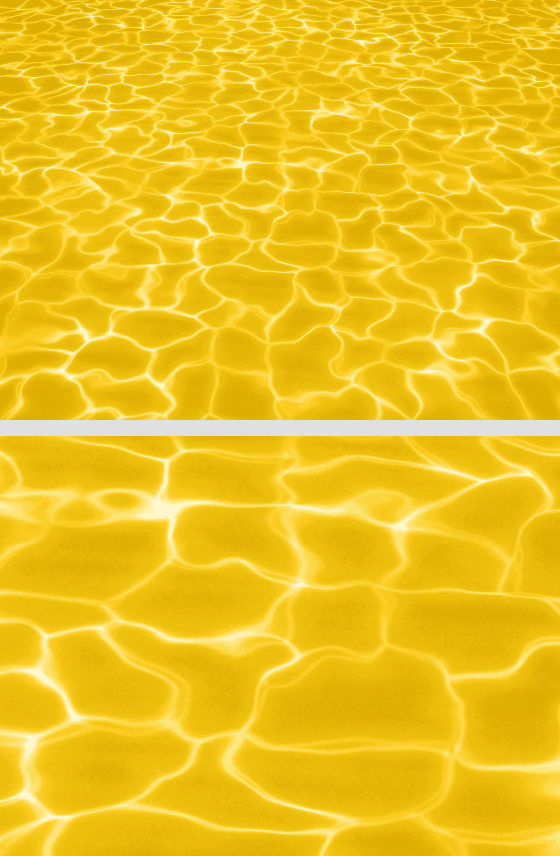
Top: the whole. Bottom: its middle third, enlarged.
Give the GLSL for this texture, as a WebGL 2 fragment shader.

```glsl
#version 300 es
precision highp float;
// Sunlit water caustics rippling over a golden floor, seen in perspective.

#define HORIZON 0.6        // distance of the vanishing line above the top edge
#define CELL_WIDTH 0.070   // cell width per unit of depth
#define CELL_ROWS 21.0     // density of cell rows along the depth
#define WARP 0.36          // bending of the light lines
#define FOLD 0.15          // separation of doubled lines
#define LINE_WIDTH 0.055
#define LINE_GAIN 0.50
#define HALO_WIDTH 0.27
#define HALO_GAIN 0.47
#define NODE_GAIN 0.55
#define GRAIN 0.05
#define VIGNETTE 0.20

uniform vec2 u_resolution;
out vec4 fragColor;

vec2 hash2(vec2 p) {
    vec3 q = fract(vec3(p.xyx) * vec3(0.1031, 0.1030, 0.0973));
    q += dot(q, q.yzx + 33.33);
    return fract((q.xx + q.yz) * q.zy);
}

vec2 noise2(vec2 p) {
    vec2 i = floor(p), f = fract(p);
    f = f * f * (3.0 - 2.0 * f);
    return mix(mix(hash2(i), hash2(i + vec2(1, 0)), f.x),
               mix(hash2(i + vec2(0, 1)), hash2(i + vec2(1, 1)), f.x), f.y);
}

vec2 bend(vec2 p) {
    return (noise2(p * 1.2) - 0.5) * 2.0 * WARP
         + (noise2(p * 2.9 + 17.0) - 0.5) * 0.7 * WARP;
}

// x: closeness to a cell edge, y: closeness to a cell corner (0 = on it)
vec2 cellEdges(vec2 p) {
    vec2 cell = floor(p), f = fract(p);
    vec3 nearest = vec3(9.0);
    for (int j = -1; j <= 1; j++) {
        for (int i = -1; i <= 1; i++) {
            vec2 o = vec2(i, j);
            float d = length(o + 0.06 + 0.88 * hash2(cell + o + 60.0) - f);
            if (d < nearest.x) nearest = vec3(d, nearest.xy);
            else if (d < nearest.y) nearest = vec3(nearest.x, d, nearest.y);
            else nearest.z = min(nearest.z, d);
        }
    }
    return nearest.yz - nearest.x;
}

float lightLine(float edge, float width) {
    return exp(-edge * edge / (width * width));
}

// Golden ramp from shaded floor to glaring highlight
vec3 gold(float v) {
    vec3 c = mix(vec3(0.87, 0.685, 0.012), vec3(0.93, 0.75, 0.05), smoothstep(0.0, 0.25, v));
    c = mix(c, vec3(0.98, 0.80, 0.13), smoothstep(0.25, 0.50, v));
    c = mix(c, vec3(0.99, 0.85, 0.29), smoothstep(0.50, 0.70, v));
    c = mix(c, vec3(0.99, 0.89, 0.45), smoothstep(0.70, 0.88, v));
    return mix(c, vec3(1.0, 0.97, 0.80), smoothstep(0.88, 1.35, v));
}

void main() {
    vec2 uv = gl_FragCoord.xy / u_resolution;

    // Project the canvas onto the floor
    float depth = 1.0 - uv.y + HORIZON;
    vec2 ground = vec2((uv.x - 0.5) / (CELL_WIDTH * depth), CELL_ROWS / depth);
    float pixel = CELL_ROWS / (depth * depth * u_resolution.y);

    // Two nearly equal networks form the doubled folds of light
    vec2 p = ground + bend(ground);
    vec2 shift = (noise2(ground * 0.9 + 41.0) - 0.5) * 2.0 * FOLD;
    vec2 a = cellEdges(p);
    vec2 b = cellEdges(p + shift + (noise2(ground * 2.3 + 7.0) - 0.5) * FOLD);

    // Strength and width drift along the lines
    vec2 drift = noise2(ground * 1.1 + 80.0);
    float strength = mix(0.25, 1.15, drift.x);
    float width = LINE_WIDTH * mix(0.7, 1.6, drift.y);
    float blurred = width + 0.45 * pixel;
    float fade = sqrt(width / blurred);

    // Gather halo, lines and bright crossings
    float halo = 0.5 * (exp(-a.x / HALO_WIDTH) + exp(-b.x / HALO_WIDTH));
    float lines = lightLine(a.x, blurred) + 0.5 * lightLine(b.x, blurred);
    float node = exp(-a.y / (0.09 + 0.3 * pixel)) * smoothstep(0.25, 0.8, drift.x);
    float light = 0.04 + HALO_GAIN * halo * mix(0.75, 1.15, drift.x);
    light += (LINE_GAIN * lines * strength + NODE_GAIN * node) * fade;

    // Faint slanted ripples, broad patches and fine grain
    vec2 slant = vec2(uv.x * 7.0, (uv.y + 0.12 * uv.x) * 70.0 / depth);
    light += (noise2(slant).x - 0.5) * 0.10;
    light += (noise2(uv * vec2(5.0, 4.0) + 3.0).x - 0.5) * 0.12;
    light += (hash2(floor(uv * vec2(512.0, 384.0))).x - 0.5) * GRAIN;

    // Darker towards the corners
    vec2 centred = uv - vec2(0.5, 0.47);
    light += 0.03 - VIGNETTE * smoothstep(0.12, 0.5, dot(centred, centred));

    fragColor = vec4(gold(light), 1.0);
}
```
